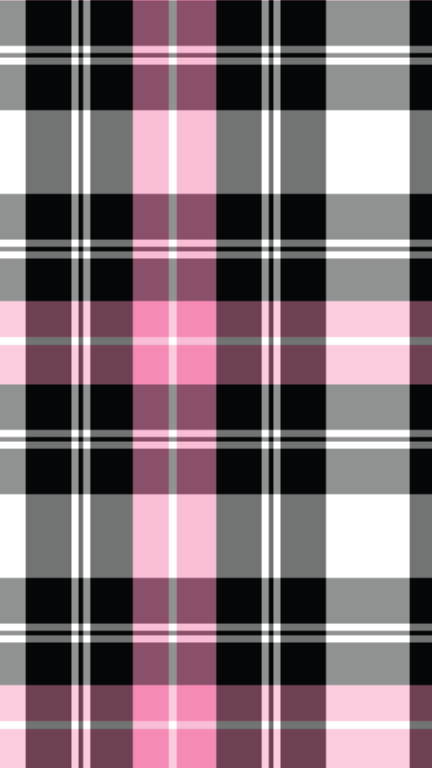
Reproduce this pattern procedurally as a WebGL 1 fragment shader.

```glsl
precision highp float;

uniform vec2 u_resolution;

// Signed distance from the centre of a band, wrapped to one repeat
float wrapped(float t, float centre) {
    return fract(t - centre + 0.5) - 0.5;
}

// Soft coverage of a band, given the distance to its axis
float cover(float dist, float halfWidth, float blur) {
    return clamp(0.5 - (abs(dist) - halfWidth) / blur, 0.0, 1.0);
}

// Two thin lines either side of a centre
float linePair(float t, float centre, float blur) {
    return cover(abs(wrapped(t, centre)) - 0.0152, 0.0093, blur);
}

// Yarn colour along one direction: pink, black, white, black
vec3 yarn(float t, float blur) {
    const vec3 white = vec3(1.0);
    vec3 color = vec3(0.015, 0.025, 0.03);

    // Broad bands
    color = mix(color, vec3(0.96, 0.54, 0.71), cover(wrapped(t, 0.1086), 0.1086, blur));
    color = mix(color, white, cover(wrapped(t, 0.612), 0.109, blur));

    // Single line within pink, paired lines within black
    color = mix(color, white, cover(wrapped(t, 0.104), 0.0104, blur));
    color = mix(color, white, linePair(t, 0.360, blur));
    return mix(color, white, linePair(t, 0.8646, blur));
}

void main() {
    // Two repeats fill the height; rows run down from the top
    float pixel = 2.0 / u_resolution.y;
    vec2 sett = vec2(gl_FragCoord.x, u_resolution.y - gl_FragCoord.y) * pixel;
    sett -= vec2(0.346, 0.784);

    // The vertical yarn shows slightly more strongly in the weave
    float blur = max(1.2 * pixel, 0.0045);
    vec3 cloth = mix(yarn(sett.y, blur), yarn(sett.x, blur), 0.56);
    gl_FragColor = vec4(cloth, 1.0);
}
```
